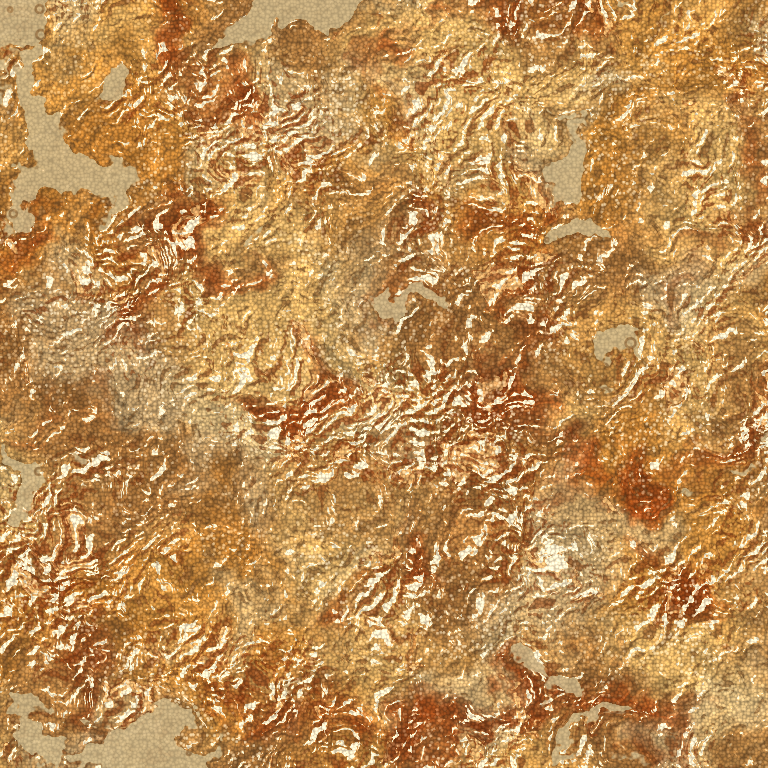
Write a three.js fragment shader that draws this texture.

```glsl
// Crumpled, rusting gold foil under pebbled varnish, with worn beige patches.
// Warped fractal noise tints the ground, creased noise lit from one side makes
// the folds and glints, and a fine cell pattern adds the pebble grain.

varying vec2 vUv;

const vec3 BROWN = vec3(0.63, 0.43, 0.22);
const vec3 GOLD  = vec3(0.83, 0.65, 0.37);
const vec3 AMBER = vec3(0.76, 0.49, 0.18);
const vec3 RUST  = vec3(0.54, 0.23, 0.07);
const vec3 BEIGE = vec3(0.78, 0.69, 0.51);
const vec3 PEACH = vec3(0.95, 0.73, 0.45);
const vec3 CREAM = vec3(1.00, 0.95, 0.82);

const float TINT_SCALE   = 4.0;
const float TINT_WARP    = 0.08;
const float PATCH_SCALE  = 4.2;
const float PATCH_LEVEL  = 0.35;
const float FOLD_SCALE   = 13.0;
const float FOLD_STRETCH = 2.0;
const float FOLD_RELIEF  = 17.0;
const float FOLD_WARP    = 0.04;
const float GRAIN_SCALE  = 220.0;
const float BUBBLE_SCALE = 30.0;
const vec2  FLAKE_SCALE  = vec2(13.0, 24.0);
const vec2  LIGHT_STEP   = vec2(-0.0012, 0.0015);
const mat2  TURN = mat2(0.6, 0.8, -0.8, 0.6);

vec2 hash2(vec2 p) {
  vec3 q = fract(p.xyx * vec3(0.1031, 0.1030, 0.0973));
  q += dot(q, q.yzx + 33.33);
  return fract((q.xx + q.yz) * q.zy);
}

float corner(vec2 cell, vec2 offset) {
  return dot(hash2(cell) * 2.0 - 1.0, offset);
}

// Gradient noise centred on zero
float noise(vec2 p) {
  vec2 i = floor(p), f = p - i;
  vec2 u = f * f * f * (f * (f * 6.0 - 15.0) + 10.0);
  vec2 e = vec2(1.0, 0.0);
  return mix(mix(corner(i, f), corner(i + e, f - e), u.x),
             mix(corner(i + e.yx, f - e.yx), corner(i + 1.0, f - 1.0), u.x), u.y);
}

float fbm(vec2 p) {
  float sum = 0.0, amp = 1.0;
  for (int i = 0; i < 5; i++) {
    sum += amp * noise(p);
    p = TURN * p * 2.03 + 7.3;
    amp *= 0.5;
  }
  return sum;
}

// Height of the crumpled foil: stretched creases in several directions
float folds(vec2 p) {
  float height = 0.0, amp = 1.0, scale = FOLD_SCALE;
  for (int i = 0; i < 5; i++) {
    p = TURN * p + 1.7;
    height += amp * abs(noise(p * scale * vec2(1.0, FOLD_STRETCH)));
    scale *= 1.65;
    amp *= 0.62;
  }
  return height;
}

// Pebbles: x is the distance to the nearest centre, y a random value for it
vec2 pebbles(vec2 p) {
  vec2 cell = floor(p), best = vec2(9.0, 0.0);
  for (int y = -1; y <= 1; y++) {
    for (int x = -1; x <= 1; x++) {
      vec2 id = cell + vec2(x, y);
      vec2 rnd = hash2(id);
      float d = length(id + 0.1 + 0.8 * rnd - p);
      if (d < best.x) best = vec2(d, fract(rnd.x * 7.0 + rnd.y * 3.0));
    }
  }
  return best;
}

// Sparse small rings, one per cell at most
float bubbles(vec2 p) {
  vec2 rnd = hash2(floor(p) + 61.0);
  float radius = mix(0.06, 0.20, rnd.y);
  float d = abs(length(fract(p) - mix(vec2(0.35), vec2(0.65), rnd.yx)) - radius);
  return (1.0 - smoothstep(0.02, 0.08, d)) * step(0.75, rnd.x);
}

void main() {
  vec2 p = vUv + 2.0;
  vec2 bend = vec2(fbm(p * 9.0 + 5.0), fbm(p * 9.0 + 31.0));
  vec2 w = p + FOLD_WARP * bend;
  vec2 t = p + TINT_WARP * bend;
  float cluster = smoothstep(-0.22, 0.34, fbm(p * 5.5 + 90.0));

  // Stained ground
  vec3 color = mix(BROWN, GOLD, smoothstep(-0.28, 0.34, fbm(t * TINT_SCALE)));
  color = mix(color, AMBER, 0.7 * smoothstep(-0.05, 0.35, fbm(t * 3.0 + 40.0)));
  color = mix(color, BEIGE, 0.6 * smoothstep(0.0, 0.35, fbm(t * 5.0 + 11.0)));
  float stain = smoothstep(0.08, 0.50, fbm(t * 6.5 + 70.0) + 0.12 * (cluster - 0.5));
  color = mix(color, RUST, 0.85 * stain);
  color *= 1.0 + 0.30 * fbm(w * 22.0 + 3.0);

  // Worn patches with a darker rim
  float wear = fbm(p * PATCH_SCALE + 0.4 * bend + 23.0) - PATCH_LEVEL;
  float bare = smoothstep(-0.008, 0.012, wear);
  float rim = smoothstep(-0.07, -0.01, wear) * (1.0 - bare);
  color = mix(color, BROWN * 0.85, 0.45 * rim);
  color = mix(color, BEIGE, 0.9 * bare);
  color = mix(color, BROWN * 0.8, 0.6 * bubbles(p * BUBBLE_SCALE) * bare);
  float foil = 1.0 - 0.92 * bare;

  // Torn flakes of bright foil with rusty edges
  float flake = fbm(TURN * t * FLAKE_SCALE + 14.0) - mix(0.62, 0.20, cluster);
  float flakeBody = smoothstep(0.0, 0.05, flake);
  float flakeEdge = smoothstep(-0.12, -0.01, flake) * (1.0 - flakeBody);
  color = mix(color, RUST, 0.40 * flakeEdge * foil);
  color = mix(color, PEACH, 0.75 * flakeBody * foil);

  // Folds: rust in the shade, peach and cream towards the light
  float slope = FOLD_RELIEF * (folds(w + LIGHT_STEP) - folds(w - LIGHT_STEP));
  float shade = smoothstep(0.0, 0.9, -slope - mix(1.1, 0.35, cluster));
  float sheen = smoothstep(0.0, 0.5, slope - mix(1.6, 0.35, cluster));
  float glint = smoothstep(0.0, 0.3, slope - mix(2.0, 0.75, cluster));
  color *= 1.0 + 0.08 * clamp(slope, -1.5, 1.5) * foil;
  color = mix(color, mix(BROWN * 0.8, RUST, cluster), 0.60 * shade * foil);
  color = mix(color, PEACH, 0.55 * sheen * foil);
  color = mix(color, CREAM, 0.90 * glint * foil);

  // Pebble grain with scattered sparkles
  vec2 grain = pebbles(p * GRAIN_SCALE);
  float dome = 1.0 - smoothstep(0.10, 0.75, grain.x);
  float glitter = smoothstep(-0.15, 0.40, fbm(w * 8.0 + 52.0));
  color *= 1.0 + mix(0.30, 0.14, bare) * (dome - 0.5 + 0.5 * (grain.y - 0.5));
  float sparkle = dome * smoothstep(0.70, 0.90, grain.y);
  color = mix(color, CREAM, 0.65 * sparkle * mix(0.15, 1.0, glitter) * foil);

  gl_FragColor = vec4(clamp(color, 0.0, 1.0), 1.0);
}
```
